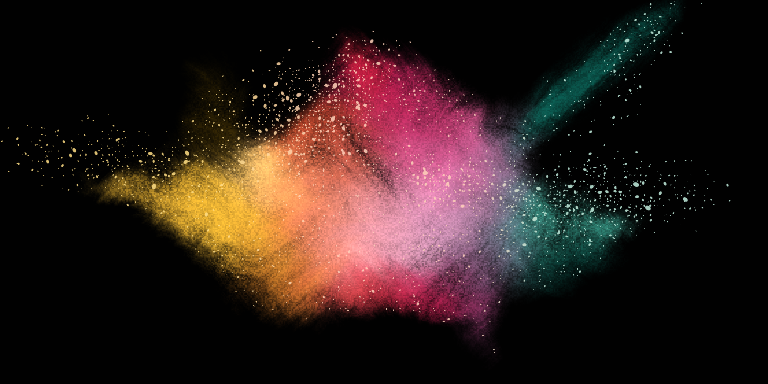
Reproduce this background procedurally as a Shadertoy shader.

```glsl
const vec3 BACKDROP = vec3(0.004);
const vec3 GOLD = vec3(0.93, 0.71, 0.20);
const vec3 CREAM = vec3(1.0, 0.80, 0.45);
const vec3 OLIVE = vec3(0.30, 0.22, 0.02);
const vec3 AMBER = vec3(0.72, 0.40, 0.12);
const vec3 ORANGE = vec3(0.95, 0.48, 0.22);
const vec3 EMBER = vec3(0.76, 0.25, 0.14);
const vec3 RED = vec3(0.74, 0.11, 0.18);
const vec3 CRIMSON = vec3(0.72, 0.10, 0.31);
const vec3 SALMON = vec3(0.95, 0.58, 0.57);
const vec3 BLUSH = vec3(0.92, 0.66, 0.80);
const vec3 ROSE = vec3(0.80, 0.33, 0.54);
const vec3 PLUM = vec3(0.46, 0.20, 0.37);
const vec3 LAVENDER = vec3(0.55, 0.45, 0.58);
const vec3 SLATE = vec3(0.40, 0.45, 0.53);
const vec3 TEAL = vec3(0.22, 0.60, 0.53);
const vec3 DEEP_TEAL = vec3(0.04, 0.34, 0.30);
const float WARP = 0.04;         // billow displacement
const float BILLOW = 0.55;       // density variation
const float GRAIN = 0.4;         // powder roughness
const float GRAIN_CELLS = 280.0;
const float OPACITY = 2.0;
const vec2 JET_START = vec2(1.34, 0.61);
const vec2 JET_END = vec2(1.76, 1.01);

vec3 hash3(vec2 p) {
    vec3 q = fract(p.xyx * vec3(0.1031, 0.1030, 0.0973));
    q += dot(q, q.yxz + 33.33);
    return fract((q.xxy + q.yzz) * q.zyx);
}

// Layered, folded sines, roughly -1 to 1
float turbulence(vec2 p) {
    const mat2 TURN = mat2(1.5, 1.1, -1.1, 1.5);
    float sum = 0.0, amplitude = 0.55;
    for (int i = 0; i < 6; i++) {
        p += 0.6 * sin(p.yx * 1.3 + float(i));
        sum += amplitude * sin(p.x) * cos(p.y);
        p = TURN * p + 2.7;
        amplitude *= 0.65;
    }
    return sum;
}

// Soft tilted ellipse
float puff(vec2 p, vec2 center, vec2 radii, float tilt) {
    vec2 d = p - center;
    float c = cos(tilt), s = sin(tilt);
    float r = length(vec2(c * d.x + s * d.y, c * d.y - s * d.x) / radii);
    return exp(-pow(r, 2.4));
}

void addPuff(inout vec4 cloud, vec2 p, vec2 center, vec2 radii, float tilt, vec3 color, float strength) {
    cloud += vec4(color, 1.0) * strength * puff(p, center, radii, tilt);
}

// Fibrous streak widening around its middle
float jet(vec2 p) {
    vec2 axis = JET_END - JET_START;
    float reach = length(axis);
    axis /= reach;
    vec2 d = p - JET_START;
    float along = dot(d, axis) / reach;
    float across = axis.x * d.y - axis.y * d.x - 0.012 * sin(along * 5.0);
    float width = 0.028 + 0.034 * sin(3.14 * clamp(along, 0.0, 1.0));
    float fibres = 0.75 + 0.45 * turbulence(vec2(along * 4.0, across * 55.0));
    float ends = smoothstep(-0.15, 0.15, along) * (1.0 - smoothstep(0.8, 1.1, along));
    return exp(-across * across / (width * width)) * ends * max(fibres, 0.15);
}

// Jittered flakes, one per chosen cell
float flakes(vec2 p, float cells, float chance) {
    vec2 grid = p * cells;
    vec3 h = hash3(floor(grid) + cells);
    vec2 q = fract(grid) - 0.3 - 0.4 * h.xy;
    float angle = 6.28 * h.z, size = fract(h.z * 17.0);
    q = mat2(cos(angle), sin(angle), -sin(angle), cos(angle)) * q;
    q.y *= 1.4;
    float radius = mix(0.11, 0.28, size * size);
    float soft = min(0.6 * cells / iResolution.y, 0.11);
    float pick = fract(h.x * 13.0 + h.y * 7.0);
    return step(pick, chance) * (1.0 - smoothstep(radius - soft, radius + soft, length(q)));
}

void mainImage(out vec4 fragColor, in vec2 fragCoord) {
    vec2 p = fragCoord / iResolution.y;
    vec2 w = p + WARP * vec2(turbulence(p * 9.0), turbulence(p * 9.0 + vec2(5.2, 1.7)));
    float billow = max(turbulence(p * 12.0 + 3.0), -0.9);
    float grain = hash3(floor(p * GRAIN_CELLS)).x - 0.5;

    // Golden wing
    vec4 cloud = vec4(0.0);
    addPuff(cloud, w, vec2(0.38, 0.505), vec2(0.13, 0.04), -0.25, GOLD, 0.5);
    addPuff(cloud, w, vec2(0.53, 0.46), vec2(0.16, 0.08), -0.45, GOLD, 0.9);
    addPuff(cloud, w, vec2(0.63, 0.38), vec2(0.16, 0.075), -0.6, GOLD, 0.8);
    addPuff(cloud, w, vec2(0.69, 0.54), vec2(0.10, 0.08), 0.0, CREAM, 1.1);
    addPuff(cloud, w, vec2(0.56, 0.68), vec2(0.085, 0.13), 0.1, OLIVE, 0.6);
    addPuff(cloud, w, vec2(0.74, 0.27), vec2(0.12, 0.08), -0.3, AMBER, 0.6);
    // Warm heart
    addPuff(cloud, w, vec2(0.79, 0.45), vec2(0.11, 0.16), 0.0, ORANGE, 0.9);
    addPuff(cloud, w, vec2(0.87, 0.63), vec2(0.12, 0.10), 0.4, EMBER, 0.9);
    addPuff(cloud, w, vec2(0.96, 0.80), vec2(0.045, 0.08), 0.5, RED, 0.55);
    addPuff(cloud, w, vec2(1.04, 0.72), vec2(0.15, 0.085), -0.5, CRIMSON, 0.95);
    addPuff(cloud, w, vec2(0.91, 0.44), vec2(0.14, 0.16), 0.0, SALMON, 1.5);
    addPuff(cloud, w, vec2(0.96, 0.245), vec2(0.16, 0.06), -0.1, RED, 0.75);
    // Pink body
    addPuff(cloud, w, vec2(1.14, 0.58), vec2(0.16, 0.14), -0.5, ROSE, 1.2);
    addPuff(cloud, w, vec2(1.08, 0.41), vec2(0.15, 0.12), 0.0, BLUSH, 1.7);
    addPuff(cloud, w, vec2(1.12, 0.24), vec2(0.12, 0.06), -0.25, CRIMSON, 0.85);
    addPuff(cloud, w, vec2(1.24, 0.24), vec2(0.06, 0.11), 0.1, PLUM, 0.75);
    addPuff(cloud, w, vec2(1.24, 0.44), vec2(0.08, 0.16), 0.1, LAVENDER, 0.85);
    // Cool wing
    addPuff(cloud, w, vec2(1.32, 0.61), vec2(0.06, 0.10), -0.2, SLATE, 0.5);
    addPuff(cloud, w, vec2(1.33, 0.42), vec2(0.07, 0.13), 0.0, SLATE, 0.6);
    addPuff(cloud, w, vec2(1.44, 0.43), vec2(0.12, 0.075), 0.0, TEAL, 0.75);
    addPuff(cloud, w, vec2(1.47, 0.33), vec2(0.11, 0.07), 0.2, DEEP_TEAL, 0.4);
    addPuff(cloud, w, vec2(1.57, 0.43), vec2(0.10, 0.03), 0.05, TEAL, 0.35);
    cloud += vec4(DEEP_TEAL, 1.0) * 0.85 * jet(mix(p, w, 0.35));

    // Powdery edge and shading
    float density = cloud.a * (1.0 + BILLOW * billow + GRAIN * grain);
    float cover = 1.0 - exp(-OPACITY * pow(max(density - 0.06, 0.0), 1.4));
    vec3 powder = cloud.rgb / max(cloud.a, 0.0001);
    powder *= 1.0 + 0.12 * billow + 0.13 * grain;
    vec3 color = mix(BACKDROP, powder, cover);

    // Flying flakes
    float spray = 0.28 * puff(p, vec2(0.29, 0.59), vec2(0.25, 0.075), -0.1);
    spray += 0.55 * puff(p, vec2(0.82, 0.71), vec2(0.20, 0.12), 0.5);
    spray += 0.40 * puff(p, vec2(1.19, 0.53), vec2(0.14, 0.05), -0.2);
    spray += 0.45 * puff(p, vec2(1.53, 0.48), vec2(0.26, 0.085), 0.05);
    spray += 0.16 * puff(p, vec2(1.66, 0.84), vec2(0.20, 0.06), 1.0);
    float dust = 0.10 * smoothstep(0.04, 0.4, cloud.a);
    float flake = 0.0;
    for (int i = 0; i < 4; i++) {
        float cells = 34.0 * pow(1.5, float(i));
        flake = max(flake, flakes(p, cells, spray * 0.85 + dust * float(i) / 3.0 - 0.01));
    }
    vec3 tint = mix(vec3(1.0, 0.87, 0.52), vec3(1.0, 0.82, 0.73), smoothstep(0.5, 0.9, p.x));
    tint = mix(tint, vec3(0.76, 0.93, 0.87), smoothstep(1.2, 1.45, p.x));
    color = mix(color, tint, 0.85 * flake);
    fragColor = vec4(clamp(color, 0.0, 1.0), 1.0);
}
```
